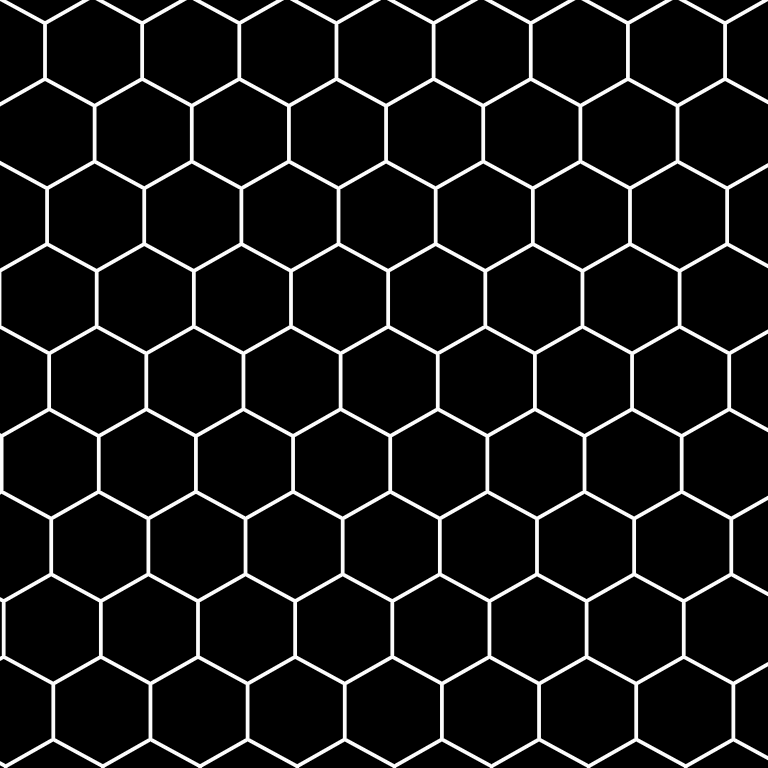
A Shadertoy shader for this pattern:

```glsl
// Thin white honeycomb outline on black, with rows that drift slightly sideways.

#define PITCH 0.1265                 // cell width
#define ROW_HEIGHT 0.1075            // distance between rows
#define ROW_SHIFT 0.0646             // sideways step per row, just over half a cell
#define SIDE 0.0724                  // length of the upright edges
#define ORIGIN vec2(0.0586, 0.9697)  // top of the first upright edge
#define LINE_WIDTH 0.0049
#define LINE_COLOR vec3(0.99)
#define CELL_COLOR vec3(0.0)

// Distance to the segment a-b, repeated sideways every PITCH.
float repeatedSegment(vec2 p, vec2 a, vec2 b) {
    vec2 halfSpan = 0.5 * (b - a);
    vec2 q = p - 0.5 * (a + b);
    q.x -= PITCH * floor(q.x / PITCH + 0.5);
    float along = clamp(dot(q, halfSpan) / dot(halfSpan, halfSpan), -1.0, 1.0);
    return length(q - halfSpan * along);
}

// Distance to one row: upright edges and the two slopes below them.
float rowDistance(vec2 p) {
    vec2 top = vec2(0.0);
    vec2 foot = vec2(0.0, -SIDE);
    vec2 right = vec2(ROW_SHIFT, -ROW_HEIGHT);
    vec2 left = right - vec2(PITCH, 0.0);
    float d = repeatedSegment(p, top, foot);
    d = min(d, repeatedSegment(p, foot, right));
    return min(d, repeatedSegment(p, foot, left));
}

float honeycombDistance(vec2 p) {
    float nearestRow = floor((ORIGIN.y - p.y) / ROW_HEIGHT);
    float d = 1.0;
    for (int k = -1; k <= 1; k++) {
        float row = nearestRow + float(k);
        d = min(d, rowDistance(p - ORIGIN - row * vec2(ROW_SHIFT, -ROW_HEIGHT)));
    }
    return d;
}

void mainImage(out vec4 fragColor, in vec2 fragCoord) {
    vec2 uv = fragCoord / iResolution.y;
    float pixel = 1.0 / iResolution.y;

    // One-pixel coverage ramp at the line edge
    float d = honeycombDistance(uv) - 0.5 * LINE_WIDTH;
    float line = clamp(0.5 - d / pixel, 0.0, 1.0);

    fragColor = vec4(mix(CELL_COLOR, LINE_COLOR, line), 1.0);
}
```
